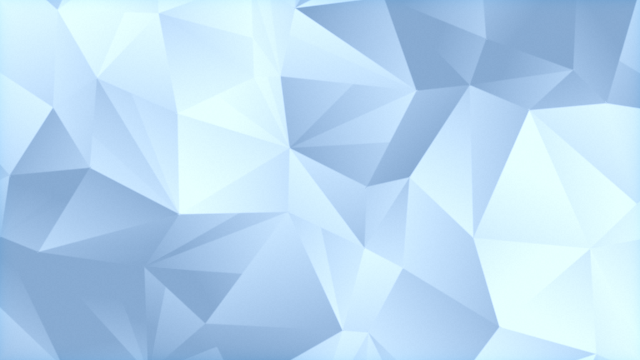
Write a Shadertoy shader that draws this background.

```glsl
#define CELLS 4.4         // mesh cells per canvas height
#define JITTER 0.45       // vertex displacement, in cells
#define TILT 0.30         // mesh rotation, in radians
#define EDGE 0.0032       // edge softness, in canvas heights
#define BROAD 1.15        // strength of the large light and shade
#define CONTRAST 0.30     // tone spread between facets
#define SLOPE 0.30        // tone gradient inside a facet, per cell
#define MERGED 0.30       // share of quads left as one flat plate
#define CREASED 0.25      // share of facets folded in two
#define GRAIN 0.010       // fine speckle strength

float hash(vec2 p) {
    vec3 q = fract(p.xyx * vec3(0.1031, 0.1030, 0.0973));
    q += dot(q, q.yzx + 33.33);
    return fract((q.x + q.y) * q.z);
}

float cross2(vec2 a, vec2 b) { return a.x * b.y - a.y * b.x; }

float area(vec2 a, vec2 b, vec2 c) { return cross2(b - a, c - a); }

// Signed distance to the line a-b, positive on its left
float leftOf(vec2 p, vec2 a, vec2 b) { return cross2(normalize(b - a), p - a); }

vec2 meshVertex(vec2 id) {
    return id + 0.5 + JITTER * (2.0 * vec2(hash(id + 17.3), hash(id + 61.7)) - 1.0);
}

// Broad light and shade: xy = centre, z = radius, w = strength
float broadTone(vec2 p) {
    const vec4 pools[11] = vec4[11](
        vec4(0.20, 0.28, 0.38, -0.52), vec4(1.22, 0.80, 0.25, -0.54),
        vec4(1.68, 0.92, 0.28, -0.46), vec4(0.63, 0.58, 0.18, 0.34),
        vec4(1.55, 0.34, 0.38, 0.40), vec4(0.28, 0.88, 0.30, 0.24),
        vec4(0.66, 0.10, 0.20, -0.46), vec4(1.20, 0.20, 0.13, -0.46),
        vec4(0.86, 0.60, 0.16, -0.28), vec4(0.82, 0.34, 0.18, 0.26),
        vec4(0.72, 0.94, 0.24, 0.26));
    float tone = 0.0;
    for (int i = 0; i < 11; i++) {
        vec2 d = (p - pools[i].xy) / pools[i].z;
        tone += pools[i].w * exp(-dot(d, d));
    }
    return 0.58 + BROAD * tone;
}

// Returns weighted tone and coverage of one counter-clockwise facet
vec2 facet(vec2 p, vec2 a, vec2 b, vec2 c, vec2 centre, vec2 seed, mat2 toCanvas) {
    float soft = EDGE * CELLS;
    float inside = min(leftOf(p, a, b), min(leftOf(p, b, c), leftOf(p, c, a)));
    float cover = smoothstep(-soft, soft, inside);
    if (cover <= 0.0) return vec2(0.0);

    float tone = broadTone(toCanvas * centre / CELLS);
    tone += CONTRAST * (hash(seed + 3.1) - 0.5);

    // Shading runs in a random direction across each facet
    float angle = 6.2832 * hash(seed + 8.7);
    tone += SLOPE * dot(p - centre, vec2(cos(angle), sin(angle)));

    // A crease from one corner to the opposite side makes slim shards
    if (hash(seed + 21.9) < CREASED) {
        vec2 foot = mix(b, c, mix(0.3, 0.7, hash(seed + 34.5)));
        float side = smoothstep(-soft, soft, leftOf(p, a, foot));
        tone += (side - 0.5) * 0.3 * (hash(seed + 45.3) - 0.5);
    }
    return vec2(clamp(tone, 0.05, 1.0), 1.0) * cover;
}

float meshTone(vec2 canvas) {
    float s = sin(TILT), k = cos(TILT);
    mat2 toMesh = mat2(k, s, -s, k);
    mat2 toCanvas = transpose(toMesh);
    vec2 p = toMesh * canvas * CELLS;
    vec2 sum = vec2(0.0);
    for (int y = -2; y <= 1; y++)
    for (int x = -2; x <= 1; x++) {
        vec2 id = floor(p) + vec2(x, y);
        vec2 a = meshVertex(id), b = meshVertex(id + vec2(1, 0));
        vec2 c = meshVertex(id + vec2(1, 1)), d = meshVertex(id + vec2(0, 1));
        vec2 seed = id * 2.0 + 101.0;

        // Split each quad along a diagonal that lies inside it
        float fitAC = min(area(a, b, c), area(a, c, d));
        float fitBD = min(area(a, b, d), area(b, c, d));
        if (fitAC * mix(0.5, 1.8, hash(seed)) <= fitBD) {
            vec2 first = a;
            a = b; b = c; c = d; d = first;
        }

        // Plates share one centre and seed, so their diagonal vanishes
        bool plate = hash(seed + 55.1) < MERGED;
        vec2 middle = (a + b + c + d) / 4.0;
        vec2 centre1 = plate ? middle : (a + b + c) / 3.0;
        vec2 centre2 = plate ? middle : (a + c + d) / 3.0;
        sum += facet(p, a, b, c, centre1, seed, toCanvas);
        sum += facet(p, a, c, d, centre2, plate ? seed : seed + 1.0, toCanvas);
    }
    return sum.x / max(sum.y, 0.001);
}

// Steel blue through pale sky to icy white
vec3 iceRamp(float t) {
    float red = 0.505 + t * (0.57 - 0.17 * t);
    float blue = 0.80 + t * (0.50 - 0.27 * t);
    return vec3(red, red + 0.140 - 0.040 * t, min(blue, 1.0));
}

void mainImage(out vec4 fragColor, in vec2 fragCoord) {
    vec2 p = fragCoord / iResolution.y;
    vec2 size = iResolution.xy / iResolution.y;
    vec3 colour = iceRamp(meshTone(p));

    // Bluish rim and fine speckle
    vec2 margin = min(p, size - p);
    colour -= vec3(0.06, 0.02, 0.0) * exp(-min(margin.x, margin.y) / 0.016);
    colour += GRAIN * (hash(floor(p * 288.0)) - 0.5);
    fragColor = vec4(clamp(colour, 0.0, 1.0), 1.0);
}
```
